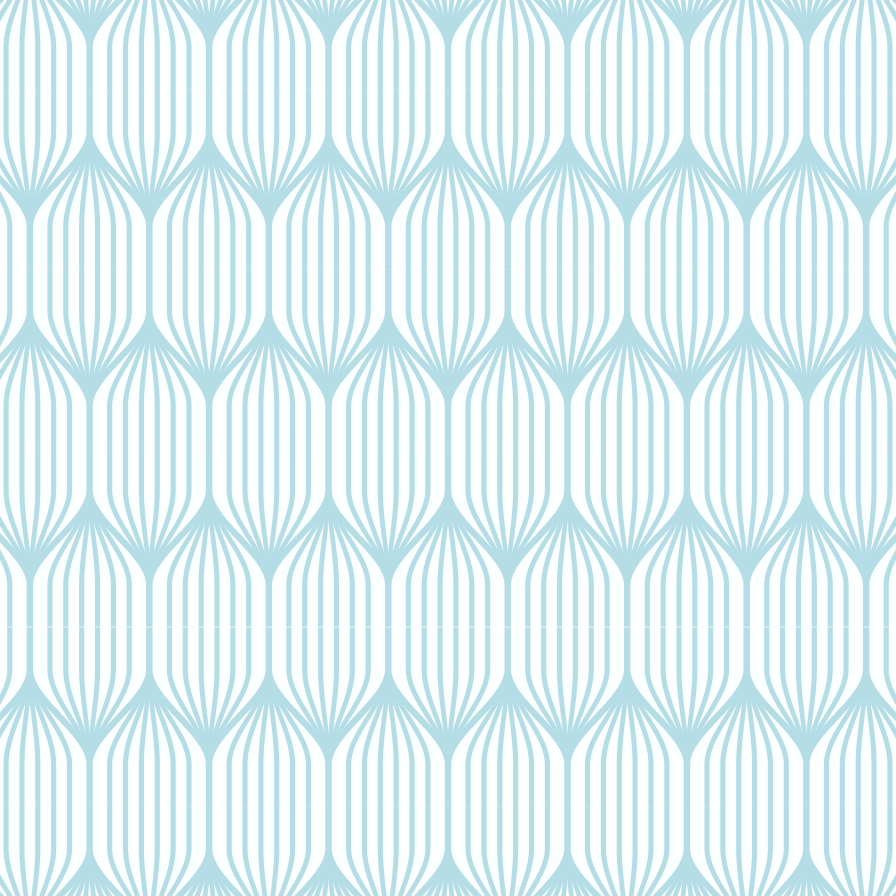
Give the GLSL for this pattern, as a three.js fragment shader.

```glsl
#define COLUMNS 7.5
#define ROWS 5.0
#define PAPER vec3(0.99, 1.0, 1.0)
#define INK vec3(0.71, 0.865, 0.9)
#define SHOULDER 0.234      // height, in rows from the bulb centre, where it starts to narrow
#define RIB_SPACING 0.2656  // share of the bulb's half width
#define RIB_WIDTH 0.043     // line widths in columns
#define BORDER_WIDTH 0.054
#define SEAM_ROW 1.0
#define SEAM_FADE 0.4

varying vec2 vUv;

// Half width of a bulb (x) and its steepness (y) at a height from its centre
vec2 bulbProfile(float height) {
  float span = 1.0 - 2.0 * SHOULDER;
  float t = clamp((height - SHOULDER) / span, 0.0, 1.0);
  float halfWidth = 0.5 * (1.0 - t * t * (3.0 - 2.0 * t));
  float slope = 3.0 * t * (1.0 - t) / span * ROWS / COLUMNS;
  return vec2(halfWidth, slope);
}

// Signed distance to the border and ribs, in columns
float bulbLines(float x, float height) {
  vec2 profile = bulbProfile(height);
  float border = (profile.x - x) / length(vec2(1.0, profile.y)) - 0.5 * BORDER_WIDTH;

  float share = x / max(profile.x, 0.0001);
  float k = (min(floor(share / RIB_SPACING), 2.0) + 0.5) * RIB_SPACING;
  float taper = mix(0.85, 1.0, 2.0 * profile.x);
  float rib = abs(x - k * profile.x) / length(vec2(1.0, k * profile.y));
  return min(border, rib - 0.5 * RIB_WIDTH * taper);
}

void main() {
  vec2 p = vUv * vec2(COLUMNS, ROWS);
  float row = floor(p.y);

  // Alternate rows shift by half a column
  float x = abs(fract(p.x + 0.25 - 0.5 * mod(row, 2.0)) - 0.5);
  float height = abs(fract(p.y) - 0.5);
  float centreHeight = height;

  // Outside this bulb lies the tip of one from the next row
  if (x > bulbProfile(height).x) {
    x = 0.5 - x;
    height = 1.0 - height;
  }

  float pixel = fwidth(vUv.x) * COLUMNS;
  float ink = clamp(0.5 - bulbLines(x, height) / pixel, 0.0, 1.0);

  // Faint hairline seam through the middle of the rows
  float seam = 1.0 - smoothstep(0.002, 0.008, centreHeight);
  ink *= 1.0 - seam * (row == SEAM_ROW ? SEAM_FADE : 0.1);

  gl_FragColor = vec4(mix(PAPER, INK, ink), 1.0);
}
```
